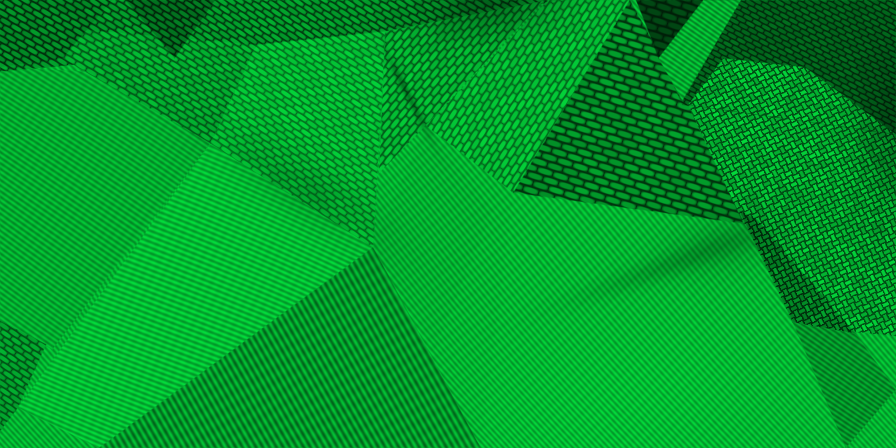
Write a Shadertoy shader that draws this background.

```glsl
// Overlapping green facets, each filled with a fine hatch or a woven grid.
// Convex quads are painted back to front as a brightness value, with soft
// shadows and glows on top; the value is then tinted green.

const vec3 GREEN = vec3(0.014, 1.0, 0.272);
const float PI = 3.1415927;

float hash(vec2 p) {
    vec3 q = fract(p.xyx * 0.1031);
    q += dot(q, q.yzx + 33.33);
    return fract((q.x + q.y) * q.z);
}

vec2 rotate(vec2 p, float a) {
    return vec2(cos(a) * p.x + sin(a) * p.y, cos(a) * p.y - sin(a) * p.x);
}

// Signed distance to the line a-b, negative on its right side
float edge(vec2 p, vec2 a, vec2 b) {
    vec2 d = b - a, q = p - a;
    float len = length(d);
    return len < 1e-4 ? -1.0 : (d.x * q.y - d.y * q.x) / len;
}

// Mask of a clockwise convex quad; repeat a corner for a triangle
float quad(vec2 p, vec4 ab, vec4 cd) {
    float d = max(max(edge(p, ab.xy, ab.zw), edge(p, ab.zw, cd.xy)),
                  max(edge(p, cd.xy, cd.zw), edge(p, cd.zw, ab.xy)));
    float aa = 1.0 / iResolution.y;
    return 1.0 - smoothstep(-aa, aa, d);
}

// Fine parallel threads, broken up by a faint slower wave along them
float hatch(vec2 p, float angle, float count) {
    vec2 q = rotate(p, angle) * count * 2.0 * PI;
    return 0.5 + 0.43 * sin(q.y) + 0.07 * sin(q.x * 0.5);
}

// Staggered rows of long soft dashes
float weave(vec2 p, float angle, float pitch) {
    vec2 q = rotate(p, angle) / (pitch * vec2(2.2, 1.0));
    q.x += 0.5 * mod(floor(q.y), 2.0);
    vec2 swell = sin(PI * fract(q));
    return (0.8 + 0.2 * hash(floor(q))) * smoothstep(0.05, 0.75, sqrt(swell.x) * swell.y);
}

// Checkered dashes turning between two directions
float basket(vec2 p, float angle, float pitch) {
    vec2 q = rotate(p, angle) / pitch;
    vec2 id = floor(q);
    vec2 size = mod(id.x + id.y, 2.0) < 0.5 ? vec2(0.55, 0.28) : vec2(0.28, 0.55);
    vec2 d = abs(fract(q) - 0.5) - size;
    float aa = 0.8 / (pitch * iResolution.y);
    return (0.65 + 0.35 * hash(id)) * (1.0 - smoothstep(-aa, aa, max(d.x, d.y)));
}

float paint(float tone, float mask, float pattern, float dark, float light) {
    return mix(tone, mix(dark, light, pattern), mask);
}

// Soft rotated ellipse
float glow(vec2 p, vec2 center, vec2 radius, float angle) {
    vec2 q = rotate(p - center, angle) / radius;
    return exp(-dot(q, q));
}

void mainImage(out vec4 fragColor, in vec2 fragCoord) {
    vec2 p = fragCoord / iResolution.y;
    vec2 bent = p + 0.010 * vec2(sin(p.y * 7.0), sin(p.x * 6.0 + p.y * 3.0));

    // Shared fills
    float fine = hatch(bent, -0.60, 100.0);
    float gentle = hatch(bent, -0.40, 92.0);
    float slanted = hatch(bent, -0.85, 100.0);
    float steep = hatch(p, -1.05, 76.0);
    float dots = weave(bent, -0.58, 0.0125);
    float coarse = weave(p, -0.30, 0.0165);
    float cloth = basket(bent, 0.5, 0.0135);

    // Left and lower facets
    float tone = mix(0.56, 0.82, slanted);
    float leftMask = max(quad(p, vec4(0, 0.85, 0.39, 0.83), vec4(0.47, 0.68, 0.117, 0.22)),
                         quad(p, vec4(0, 0.85, 0.20, 0.80), vec4(0.117, 0.22, 0, 0.284)));
    tone = paint(tone, leftMask, fine, 0.53, 0.79);
    tone = paint(tone, quad(p, vec4(0.47, 0.68, 0.833, 0.448), vec4(0.221, 0, 0.04, 0.09)), gentle, 0.59, 0.87);
    tone = paint(tone, quad(p, vec4(0, 0.284, 0.135, 0.215), vec4(0.04, 0.09, 0, 0)), dots, 0.32, 0.70);
    tone = paint(tone, quad(p, vec4(0.833, 0.448, 1.073, 0), vec4(0.221, 0, 0.221, 0)), steep, 0.39, 0.76);

    // Upper left fabric
    tone = paint(tone, quad(p, vec4(0, 1, 1.25, 1), vec4(0.86, 0.92, 0, 0.84)), dots, 0.24, 0.68);
    tone = paint(tone, quad(p, vec4(0, 0.95, 0.573, 0.90), vec4(0.47, 0.68, 0.47, 0.68)), dots, 0.36, 0.75);
    tone = paint(tone, quad(p, vec4(0, 1, 0.25, 1), vec4(0.14, 0.87, 0, 0.85)), dots, 0.18, 0.61);
    tone = paint(tone, quad(p, vec4(0.28, 1, 0.48, 1), vec4(0.39, 0.87, 0.39, 0.87)), dots, 0.15, 0.50);
    tone = paint(tone, quad(p, vec4(0.573, 0.90, 0.86, 0.93), vec4(0.833, 0.448, 0.47, 0.68)), dots, 0.46, 0.83);

    // Central fan
    tone = paint(tone, quad(p, vec4(0.86, 0.93, 1.224, 1), vec4(0.95, 0.72, 0.846, 0.61)), weave(p, 0.9, 0.013), 0.37, 0.80);
    tone = paint(tone, quad(p, vec4(1.224, 1, 1.406, 1), vec4(1.146, 0.57, 0.95, 0.72)), weave(p, 1.0, 0.013), 0.42, 0.82);
    tone = paint(tone, quad(p, vec4(0.95, 0.72, 1.10, 0.53), vec4(0.97, 0.22, 0.833, 0.448)), slanted, 0.55, 0.80);
    tone = paint(tone, quad(p, vec4(1.146, 0.57, 1.667, 0.50), vec4(1.888, 0, 1.073, 0)), slanted, 0.57, 0.83);

    // Upper right: open weave, dark cloth and bright sliver
    tone = paint(tone, quad(p, vec4(1.406, 1, 1.536, 0.766), vec4(1.667, 0.50, 1.146, 0.57)), coarse, 0.20, 0.65);
    tone = paint(tone, quad(p, vec4(1.42, 1, 2, 1), vec4(2, 0.68, 1.523, 0.766)), weave(p, -0.5, 0.0105), 0.17, 0.44);
    tone = paint(tone, quad(p, vec4(1.42, 1, 1.57, 1), vec4(1.47, 0.87, 1.47, 0.87)), coarse, 0.12, 0.30);
    tone = paint(tone, quad(p, vec4(1.57, 1, 1.654, 1), vec4(1.523, 0.775, 1.47, 0.87)), fine, 0.50, 0.82);

    // Right basket cloth, its shadowed hem and the corner
    float clothMask = max(quad(p, vec4(1.536, 0.766, 1.615, 0.87), vec4(1.797, 0.85, 2, 0.70)),
                      max(quad(p, vec4(1.536, 0.766, 2, 0.70), vec4(2, 0.60, 1.66, 0.50)),
                          quad(p, vec4(1.66, 0.50, 2, 0.70), vec4(2, 0.25, 1.90, 0.26))));
    tone = paint(tone, clothMask, cloth, 0.30, 0.85);
    tone = paint(tone, quad(p, vec4(1.65, 0.53, 1.69, 0.51), vec4(1.91, 0.255, 1.77, 0.28)), cloth, 0.18, 0.64);
    tone = paint(tone, quad(p, vec4(1.77, 0.28, 1.91, 0.255), vec4(2, 0.13, 1.888, 0)), fine, 0.42, 0.70);

    // Soft folds and light
    tone *= 1.0 - 0.35 * glow(p, vec2(1.10, 0.99), vec2(0.16, 0.07), 0.2);
    tone *= 1.0 - 0.15 * glow(p, vec2(1.50, 0.41), vec2(0.22, 0.025), 0.35);
    tone *= 1.0 - 0.15 * glow(p, vec2(1.62, 0.46), vec2(0.14, 0.06), 0.3);
    tone *= 1.0 - 0.28 * glow(p, vec2(2.0, 0.70), vec2(0.08, 0.18), 0.0);
    tone *= 1.0 - 0.35 * glow(p, vec2(0.91, 0.79), vec2(0.10, 0.008), -1.1);
    tone *= 1.0 - 0.16 * glow(p, vec2(0.68, 0.58), vec2(0.20, 0.06), -0.57);
    tone += 0.03 * glow(p, vec2(1.40, 0.10), vec2(0.30, 0.15), 0.3);

    fragColor = vec4(GREEN * clamp(tone, 0.0, 0.86), 1.0);
}
```
